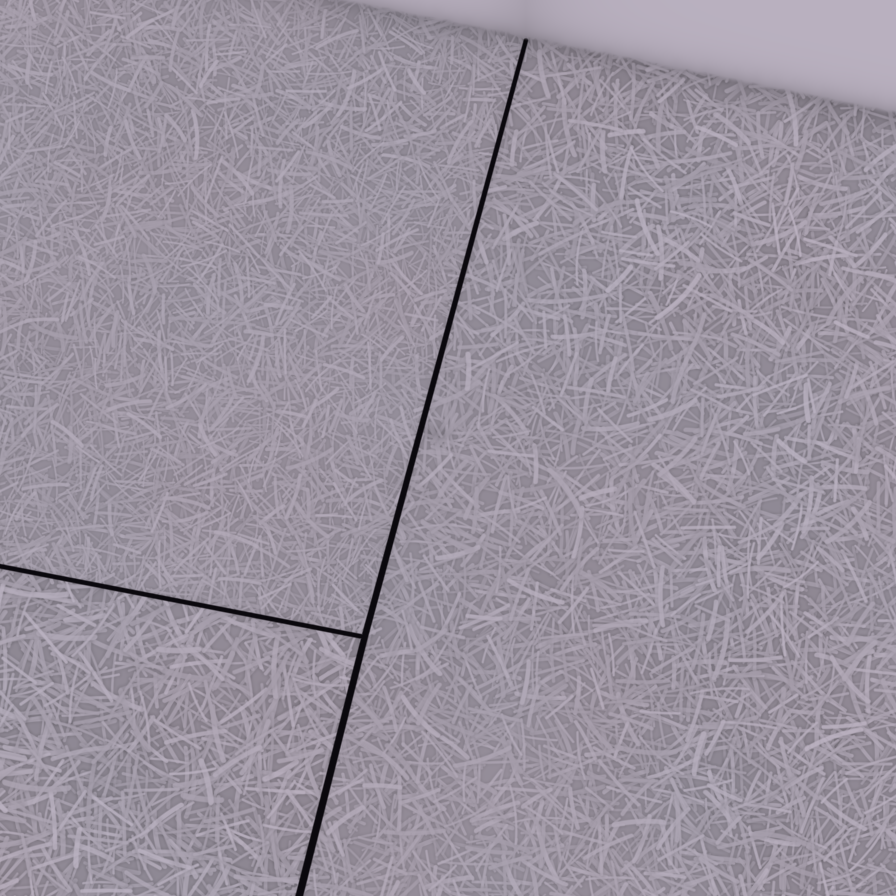
Reproduce this texture procedurally as a WebGL 1 fragment shader.

```glsl
precision highp float;
// Three mauve wood-wool panels divided by dark joints, below a smooth pale wall.
// Layers of random curved strands are composited from dark gaps to light fibres,
// then soft tonal variation, joints and the shaded wall edge are laid on top.
uniform vec2 u_resolution;

const vec3 MAUVE = vec3(1.0, 0.953, 1.034);
const vec3 JOINT = vec3(0.04, 0.03, 0.05);

float hash(vec2 p) {
  vec3 q = fract(vec3(p.xyx) * vec3(0.1031, 0.103, 0.0973));
  q += dot(q, q.yzx + 33.33);
  return fract((q.x + q.y) * q.z);
}

float noise(vec2 p) {
  vec2 i = floor(p), f = fract(p);
  f = f * f * (3.0 - 2.0 * f);
  float low = mix(hash(i), hash(i + vec2(1.0, 0.0)), f.x);
  float high = mix(hash(i + vec2(0.0, 1.0)), hash(i + 1.0), f.x);
  return mix(low, high, f.y);
}

float fbm(vec2 p) {
  return 0.55 * noise(p) + 0.3 * noise(p * 2.1 + 7.0) + 0.15 * noise(p * 4.3 + 19.0);
}

mat2 turn(float a) {
  float c = cos(a), s = sin(a);
  return mat2(c, s, -s, c);
}

float segmentDistance(vec2 p, vec2 a, vec2 b) {
  vec2 ab = b - a;
  return length(p - a - ab * clamp(dot(p - a, ab) / dot(ab, ab), 0.0, 1.0));
}

// One curved strand per cell, each with a soft contact shadow.
float strandLayer(vec2 p, float tone, float layer, float blur) {
  vec2 cell = floor(p);
  for (int j = -1; j <= 1; j++) {
    for (int i = -1; i <= 1; i++) {
      vec2 id = cell + vec2(float(i), float(j));
      vec2 seed = id + layer * 37.0 + 200.0;
      vec2 centre = id + vec2(hash(seed), hash(seed + 71.3));
      float pick = hash(seed + 13.7);
      vec2 q = turn(6.2832 * hash(seed + 29.1)) * (p - centre);
      q.y += (pick - 0.5) * 0.25 * q.x * q.x;
      float halfLength = mix(0.5, 0.92, hash(seed + 47.9));
      float halfWidth = mix(0.035, 0.08, pick * pick);
      float d = segmentDistance(q, vec2(-halfLength, 0.0), vec2(halfLength, 0.0));
      float shadow = 1.0 - smoothstep(halfWidth, halfWidth + 0.1 + blur, d);
      float body = 1.0 - smoothstep(halfWidth - blur, halfWidth + blur, d);
      float shade = mix(0.55, 0.655, hash(seed + 83.3)) + 0.005 * (layer - 4.0);
      tone = mix(tone, tone * 0.945, shadow);
      tone = mix(tone, shade, body * 0.85);
    }
  }
  return tone;
}

float woodWool(vec2 p, float density, float pixel) {
  float tone = 0.47;
  for (int k = 0; k < 8; k++) {
    float layer = float(k);
    vec2 q = turn(layer * 0.73 + 0.2) * p * density * (1.1 - 0.025 * layer);
    tone = strandLayer(q + layer * 5.37, tone, layer, density * pixel);
  }
  return tone;
}

float lineMask(float d, float halfWidth, float pixel) {
  return 1.0 - smoothstep(halfWidth - pixel, halfWidth + pixel, d);
}

void main() {
  vec2 uv = gl_FragCoord.xy / u_resolution;
  float pixel = 1.0 / min(u_resolution.x, u_resolution.y);

  // Panel layout
  vec2 top = vec2(0.587, 0.955), fork = vec2(0.407, 0.289);
  vec2 foot = vec2(0.333, -0.004), left = vec2(-0.01, 0.370);
  float jointX = uv.y > fork.y
    ? mix(fork.x, top.x, (uv.y - fork.y) / (top.y - fork.y))
    : mix(foot.x, fork.x, (uv.y - foot.y) / (fork.y - foot.y));
  float isRight = step(jointX, uv.x);
  float isUpper = step(mix(left.y, fork.y, (uv.x - left.x) / (fork.x - left.x)), uv.y);
  float density = mix(mix(27.0, 37.0, isUpper), 30.0, isRight);
  float contrast = mix(mix(0.86, 0.66, isUpper), 0.76, isRight);

  // Fibre relief, calmer near the joint and stronger at the far right
  float tone = woodWool(uv + isRight * 1.7 + isUpper * (1.0 - isRight) * 3.1, density, pixel);
  float patchy = fbm(uv * 7.0 + 3.0) - 0.5;
  contrast *= 1.0 - 0.4 * patchy + isRight * 0.22 * (smoothstep(0.5, 0.9, uv.x) - 0.5);
  tone = 0.617 + (tone - 0.533) * contrast + 0.02 * patchy;
  float smudge = length(turn(0.3) * (uv - vec2(0.484, 0.518)) * vec2(60.0, 110.0));
  tone -= 0.07 * exp(-smudge * smudge);
  vec3 color = tone * MAUVE;
  color += vec3(0.004, -0.001, -0.001) * (noise(uv * 9.0 + 40.0) - 0.5) * 2.0;

  // Joints
  float mainD = min(segmentDistance(uv, top, fork), segmentDistance(uv, fork, foot));
  float crossD = segmentDistance(uv, left, fork);
  float joint = max(lineMask(mainD, mix(0.0042, 0.0024, uv.y), pixel),
                    lineMask(crossD, 0.0026, pixel));
  color *= 1.0 - 0.08 * exp(-min(mainD, crossD) * 190.0);
  color = mix(color, JOINT, joint);

  // Wall edge with a soft contact shadow
  float edge = uv.y - (0.957 - 0.204 * (uv.x - 0.587)) - 0.0015 * (noise(uv * 90.0) - 0.5);
  color *= 1.0 - 0.16 * exp(-max(-edge, 0.0) * 55.0);
  float wallTone = 0.725 - 0.14 * exp(-max(edge, 0.0) * 75.0);
  wallTone -= 0.06 * exp(-abs(uv.x - 0.587) * 22.0);
  color = mix(color, wallTone * MAUVE, smoothstep(-0.003, 0.004, edge));

  gl_FragColor = vec4(color, 1.0);
}
```
